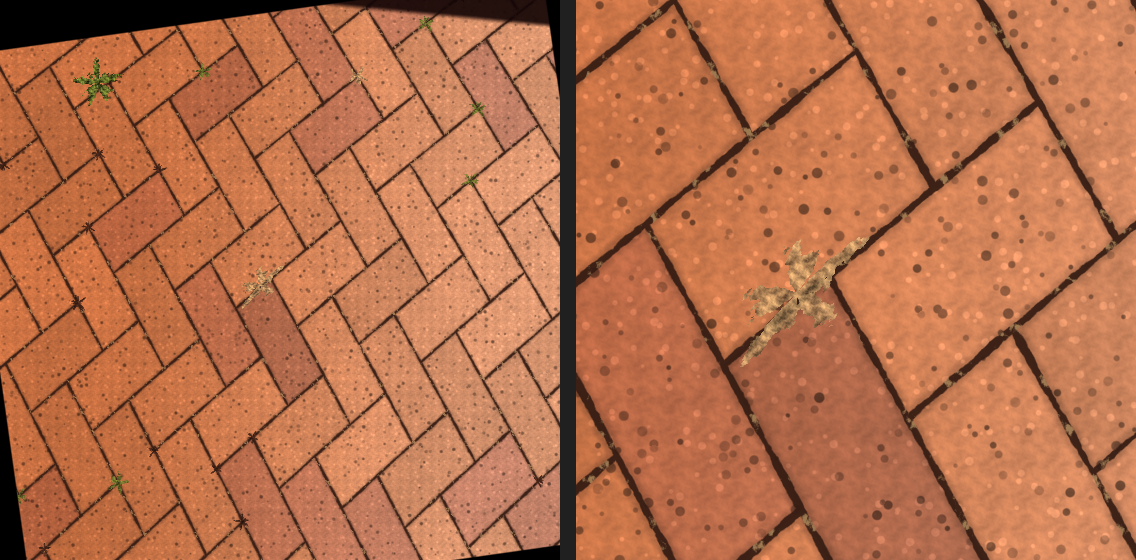
Left, the full canvas; right, a detail of the centre.
A Shadertoy shader for this texture:

```glsl
// Sunlit herringbone brick paving, tilted in a dark frame, with weeds in the joints.
#define AXIS_A vec2(0.0625, 0.0525)   // one brick width, up to the right
#define AXIS_B vec2(0.0469, -0.0836)  // one brick width, down to the right
#define ANCHOR vec2(0.570, 0.513)     // centre of one brick
#define KEYSTONE vec2(0.06, 0.13)     // rows shrink towards the top
#define JOINT 0.0021                  // half width of a joint
#define TILT 0.14                     // frame rotation in radians
#define WEED_CHANCE 0.13
#define BRICK_WARM vec3(0.78, 0.435, 0.255)
#define BRICK_PALE vec3(0.86, 0.59, 0.44)
#define SOIL vec3(0.20, 0.105, 0.07)
#define LEAF vec3(0.42, 0.46, 0.17)
#define STRAW vec3(0.76, 0.60, 0.40)

float hash(vec2 p) {
    vec3 q = fract(vec3(p.xyx) * 0.1031);
    q += dot(q, q.yzx + 33.33);
    return fract((q.x + q.y) * q.z);
}

vec2 hash2(vec2 p) { return vec2(hash(p), hash(p + 57.3)); }

float waves(vec2 p) {
    float sum = 0.0, amp = 0.5;
    for (int i = 0; i < 4; i++) {
        sum += amp * sin(p.x + 1.7 * sin(p.y)) * sin(p.y + 1.3 * sin(p.x));
        p = mat2(1.6, 1.2, -1.2, 1.6) * p + 3.1;
        amp *= 0.55;
    }
    return sum;
}

// Jittered round specks: x = coverage, y = random shade
vec2 specks(vec2 p, float chance, float aa) {
    vec2 cell = floor(p), result = vec2(0.0);
    for (int y = -1; y <= 1; y++)
    for (int x = -1; x <= 1; x++) {
        vec2 id = cell + vec2(x, y);
        float d = length(p - id - hash2(id));
        float r = mix(0.10, 0.27, hash(id + 9.7));
        float cover = step(hash(id + 31.0), chance) * (1.0 - smoothstep(r - aa, r + aa, d));
        if (cover > result.x) result = vec2(cover, hash(id + 77.0));
    }
    return result;
}

// Ragged rosette of thin leaves
float tuft(vec2 d, float radius, float seed, float aa) {
    float angle = atan(d.y, d.x);
    float lobes = 0.55 + 0.3 * sin(5.0 * angle + seed * 40.0) + 0.2 * sin(9.0 * angle - seed * 23.0);
    float edge = length(d) - radius * lobes + 0.3 * radius * waves(d * 450.0 + seed * 9.0);
    return 1.0 - smoothstep(-aa, aa, edge);
}

void mainImage(out vec4 fragColor, in vec2 fragCoord) {
    float px = 1.0 / iResolution.y;
    vec2 p = fragCoord * px;

    // Paving coordinates, in brick widths
    vec2 q = p - ANCHOR;
    q *= 1.0 + KEYSTONE * q.y;
    mat2 axes = mat2(AXIS_A, AXIS_B);
    vec2 g = inverse(axes) * q + vec2(1.0, 0.5);

    // Herringbone: every cell belongs to a lying or a standing brick
    vec2 cell = floor(g);
    float phase = mod(cell.x - cell.y, 4.0);
    bool lying = phase < 1.5;
    vec2 brick = cell;
    if (phase == 1.0) brick.x -= 1.0;
    if (phase == 2.0) brick.y -= 1.0;
    vec2 size = lying ? vec2(2.0, 1.0) : vec2(1.0, 2.0);
    vec2 inset = min(g - brick, size - g + brick) * vec2(length(AXIS_A), length(AXIS_B));
    float d = min(inset.x, inset.y);

    // Brick face: pale to the right, varied firing, grain and pits
    vec3 col = mix(BRICK_WARM, BRICK_PALE, smoothstep(0.15, 1.0, p.x + 0.12 * (0.5 - p.y)));
    col *= 0.94 + 0.11 * hash(brick + 5.0);
    col *= mix(vec3(1.0), vec3(0.90, 0.87, 0.94), step(0.8, hash(brick + 19.0)));
    col *= 1.0 + 0.05 * waves(p * 38.0) + 0.10 * waves(p * 330.0);
    vec2 grit = specks(p * 105.0, 0.35, 105.0 * px);
    col = mix(col, col * 1.18 + 0.05, grit.x * 0.6);
    vec2 pit = specks(p * 85.0 + 40.0, 0.30, 85.0 * px);
    col = mix(col, col * mix(0.4, 0.8, pit.y), pit.x * 0.8);

    // Joints: uneven soil with sandy crumbs and worn edges
    float wear = waves(p * 55.0);
    float width = JOINT * (1.0 + 0.45 * wear + 0.35 * waves(p * 260.0));
    col *= 1.0 - 0.16 * (1.0 - smoothstep(width, width + 0.005, d));
    vec3 fill = mix(SOIL, STRAW * 0.8, smoothstep(0.25, 0.7, waves(p * 210.0 + 8.0)));
    col = mix(col, fill, 0.92 * (1.0 - smoothstep(width - px, width + px, d)));

    // Weeds and debris gather at the joint crossings, mostly on the left
    for (int y = 0; y <= 1; y++)
    for (int x = 0; x <= 1; x++) {
        vec2 node = cell + vec2(x, y);
        float seed = hash(node + 83.0), kind = hash(node + 121.0);
        float grows = step(seed, WEED_CHANCE * (1.4 - 0.8 * p.x));
        float cover = grows * tuft(axes * (g - node), mix(0.010, 0.021, kind), kind, px);
        vec3 weed = kind < 0.5 ? SOIL * 1.3 : (kind < 0.85 ? LEAF : STRAW);
        col = mix(col, weed * (0.9 + 0.6 * waves(p * 400.0)), 0.85 * cover);
    }
    vec2 plant = p - vec2(0.174, 0.852), hay = p - vec2(0.465, 0.492);
    col = mix(col, LEAF * (0.8 + 0.8 * waves(p * 300.0)), tuft(plant, 0.042, 0.3, px));
    hay = vec2(dot(hay, vec2(0.7, 0.7)) * 0.5, dot(hay, vec2(-0.7, 0.7)));
    col = mix(col, STRAW * (0.9 + 0.6 * waves(p * 350.0)), 0.8 * tuft(hay, 0.026, 0.7, px));

    // Shadow across the top right, then the tilted frame
    float shade = smoothstep(-0.006, 0.006, p.y - 0.992 + 0.096 * (p.x - 0.586));
    col = mix(col, col * 0.08 + vec3(0.07, 0.02, 0.02), shade);
    vec2 e = vec2(cos(TILT), sin(TILT));
    vec2 f = abs(vec2(dot(p, e), dot(p, vec2(-e.y, e.x))) - vec2(0.576, 0.394)) - vec2(0.529, 0.507);
    col *= 1.0 - smoothstep(-px, px, max(f.x, f.y));
    fragColor = vec4(clamp(col, 0.0, 1.0), 1.0);
}
```
